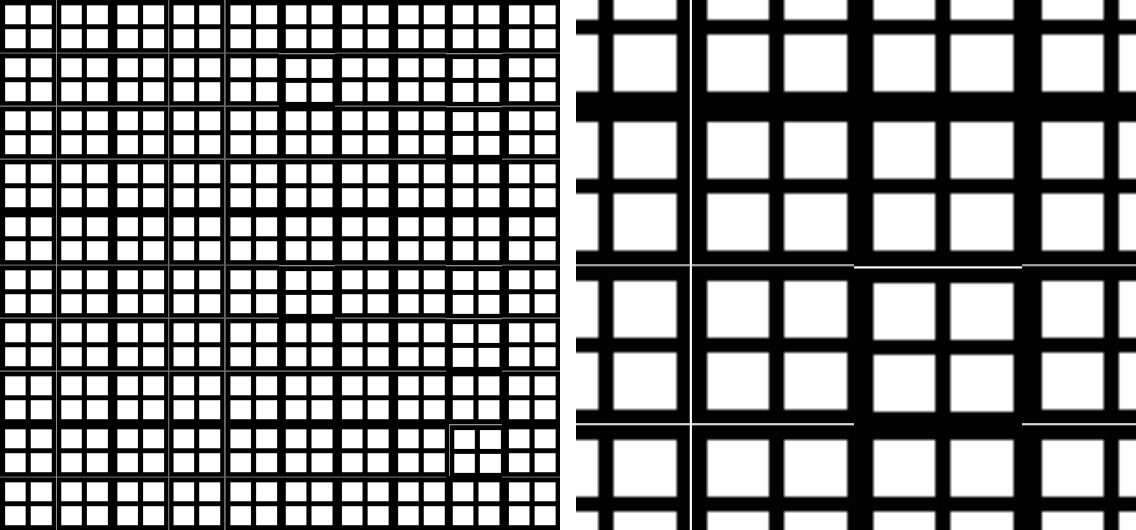
Left, the full canvas; right, a detail of the centre.
Reproduce this pattern procedurally as a WebGL 2 fragment shader.

```glsl
#version 300 es
precision highp float;
// Ten by ten black tiles, each holding a two by two block of white panes.
// Hairline gaps show along some tile borders, and a few tiles sit slightly
// out of place. Lengths are in units of 1/768 of the canvas width.

uniform vec2 u_resolution;
out vec4 fragColor;

// Coverage of the interval from a to b, with edges w wide.
float strip(float x, float a, float b, float w) {
    return clamp((x - a) / w + 0.5, 0.0, 1.0) - clamp((x - b) / w + 0.5, 0.0, 1.0);
}

// Tiles that slipped: every fourth row in column 5, a longer run in column 8.
bool slipped(int col, int row) {
    int phase = row % 4;
    bool run = phase == 1 || phase == 2 || row == 8;
    return row > 0 && row < 9 && ((col == 5 && phase == 1) || (col == 8 && run));
}

void main() {
    vec2 size = vec2(768.0, 726.0);
    vec2 uv = gl_FragCoord.xy / u_resolution;
    float pixel = size.x / u_resolution.x;

    // Start each tile 2 units early, so that its hairlines lie inside it.
    vec2 p = mod(vec2(uv.x, 1.0 - uv.y) * size + 2.0, size);
    p.x += 2.0 * step(614.0, p.x);   // column 7 is a little narrower
    vec2 pitch = vec2(77.0, 72.6);
    vec2 id = min(floor(p / pitch), 9.0);
    vec2 q = p - id * pitch - 2.0;
    int col = int(id.x);
    int row = int(id.y);

    // Displacement of slipped tiles
    bool slip = slipped(col, row);
    bool corner = slip && row == 8;
    if (slip) q.y -= 1.0;
    if (corner) q.x -= 2.0;

    // White panes with slightly soft edges
    float soft = max(1.5, pixel);
    float paneX = q.x - (col == 4 ? 1.0 : 0.0);
    float panes = (strip(paneX, 7.0, 35.2, soft) + strip(paneX, 42.2, 71.0, soft))
                * (strip(q.y, 7.3, 33.2, soft) + strip(q.y, 40.0, 66.0, soft));

    // Horizontal hairlines: bright above a slipped tile, hidden below one
    float level = row % 4 == 1 ? 0.65 : 0.85;
    if (row % 4 == 0 || slipped(col, row - 1)) level = 0.0;
    if (slip) level = 1.0;
    float across = level * strip(q.y, -0.4, 0.6, pixel);
    if (corner) across *= step(0.0, q.x);

    // Vertical hairlines
    float weight = col == 4 ? 1.0 : (col == 1 || col == 3 || corner) ? 0.75 : 0.0;
    float down = weight * strip(q.x, 0.0, 1.0, pixel);
    if (corner) down *= step(-0.4, q.y);

    float white = max(panes, max(across, down));
    fragColor = vec4(vec3(mix(0.008, 1.0, white)), 1.0);
}
```
